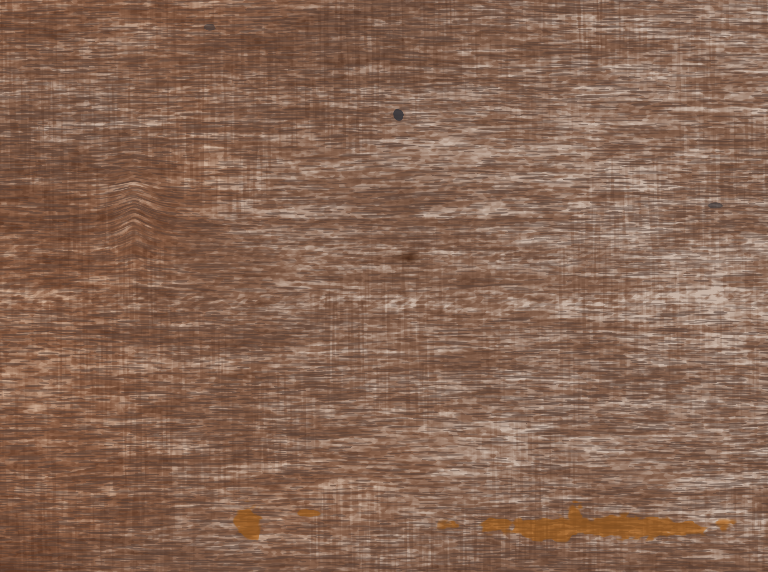
Reproduce this texture procedurally as a WebGL 2 fragment shader.

```glsl
#version 300 es
precision highp float;
// Worn plank of brown wood with fine horizontal grain, drawn from smooth cellular
// noise stretched along the fibres, short dark pore strokes, faint cross scratches,
// a curl in the grain, a fleck band, and a few orange stains and dark specks.

#define DARK vec3(0.40, 0.27, 0.20)
#define MID vec3(0.53, 0.39, 0.31)
#define LIGHT vec3(0.73, 0.64, 0.58)
#define PORE vec3(0.335, 0.25, 0.215)
#define STAIN vec3(0.62, 0.37, 0.13)
#define SPECK vec3(0.20, 0.20, 0.22)
#define STREAK_GAIN 0.85
#define FIBRE_GAIN 1.0
#define SCRATCH_GAIN 0.6
#define PORE_GAIN 0.72
#define CURL_X 0.235
#define CURL_Y 0.62

uniform vec2 u_resolution;
out vec4 fragColor;

vec3 hash(vec2 c) {
    vec3 q = fract(c.xyx * vec3(0.1031, 0.1030, 0.0973));
    q += dot(q, q.yxz + 33.33);
    return fract((q.xxy + q.yzz) * q.zyx);
}

// Smooth cellular noise, centred on zero
float cells(vec2 q) {
    vec2 base = floor(q);
    float sum = 0.0, total = 0.0;
    for (int j = -1; j <= 1; j++)
    for (int i = -1; i <= 1; i++) {
        vec2 c = base + vec2(i, j);
        vec3 h = hash(c + 57.0);
        vec2 d = c + h.xy - q;
        float w = exp(-8.0 * dot(d, d));
        sum += w * h.z;
        total += w;
    }
    return sum / total - 0.5;
}

// Short tapered strokes, at most one per cell; density sets how many are kept
float pores(vec2 p, vec2 freq, float density, float pixel) {
    vec2 q = p * freq, base = floor(q);
    float cover = 0.0, soft = 0.5 * pixel * freq.y;
    for (int j = -1; j <= 1; j++)
    for (int i = -1; i <= 1; i++) {
        vec2 c = base + vec2(i, j);
        vec3 h = hash(c + 211.0);
        vec3 k = hash(c + 419.0);
        vec2 d = q - c - h.xy;
        d.y += (k.x - 0.5) * 0.6 * d.x;
        float along = abs(d.x) / mix(0.25, 0.9, k.y);
        float thick = 0.24 * (1.0 - 0.6 * along * along);
        float line = 1.0 - smoothstep(thick - soft, thick + soft, abs(d.y));
        line *= 1.0 - smoothstep(0.75, 1.0, along);
        cover = max(cover, line * step(h.z, density) * mix(0.5, 1.0, k.z));
    }
    return cover;
}

float glow(vec2 p, vec2 centre, vec2 radius) {
    vec2 d = (p - centre) / radius;
    return exp(-dot(d, d));
}

float blob(vec2 p, vec2 centre, vec2 radius, float rough) {
    return 1.0 - smoothstep(0.8, 1.05, length((p - centre) / radius) + rough);
}

void main() {
    float pixel = 1.0 / u_resolution.y;
    vec2 p = gl_FragCoord.xy * pixel;

    // Grain coordinates: gentle waves and a local curl
    vec2 g = p;
    g.y += 0.003 * sin(p.x * 5.0 + 2.0 * sin(p.y * 9.0)) + 0.0007 * sin(p.x * 19.0 + p.y * 40.0);
    float curl = glow(p, vec2(CURL_X, CURL_Y), vec2(0.06, 0.08));
    g.y -= 0.025 * curl * exp(-length(vec2(p.x - CURL_X, 0.006)) * 22.0);

    // Broad light and shade
    float tone = 0.12 + 0.24 * (p.x - 0.67);
    tone += 0.45 * cells(p * vec2(2.5, 5.0)) + 0.3 * cells(p * vec2(13.0, 6.0) + 9.0);
    tone -= 0.5 * glow(p, vec2(0.80, 0.93), vec2(0.28, 0.09));
    tone -= 0.25 * glow(p, vec2(0.1, 0.60), vec2(0.25, 0.05));
    tone -= 0.35 * (1.0 - smoothstep(0.0, 0.12, p.y));
    tone += 0.35 * glow(p, vec2(1.2, 0.38), vec2(0.16, 0.2));
    tone += 0.25 * glow(p, vec2(0.12, 0.79), vec2(0.16, 0.06));
    tone += 0.3 * glow(p, vec2(CURL_X, 0.68), vec2(0.02, 0.07));

    // Streaks and fibres along the grain, a dry surface tooth, scratches across
    tone += STREAK_GAIN * cells(g * vec2(6.0, 82.0));
    tone += FIBRE_GAIN * cells(g * vec2(30.0, 235.0) + 31.0);
    tone += 0.7 * cells(g * vec2(120.0, 230.0) + 63.0);
    float patchy = 0.6 + 1.4 * cells(p * vec2(6.0, 8.0) + 77.0);
    tone += SCRATCH_GAIN * patchy * cells(vec2(p.x + 0.01 * p.y, p.y) * vec2(240.0, 14.0));

    // Slanted flecks gathered in two bands
    float band = exp(-pow((g.y - 0.475) / 0.018, 2.0)) + 0.6 * exp(-pow((g.y - 0.56) / 0.035, 2.0));
    float fleck = cells(vec2(g.x + 0.7 * g.y, g.y - 0.4 * g.x) * vec2(75.0, 190.0));
    tone += band * (0.18 + 1.0 * fleck);

    vec3 colour = mix(MID, tone < 0.0 ? DARK : LIGHT, min(abs(tone), 1.25));

    // Redder on the left, greyer on the right
    float warm = 1.0 - smoothstep(0.0, 0.75, p.x + 0.5 * cells(p * vec2(3.0, 4.0) + 13.0));
    warm *= 1.0 - 0.9 * glow(p, vec2(0.12, 0.8), vec2(0.25, 0.14));
    colour *= mix(vec3(1.0, 1.0, 1.0), vec3(1.04, 0.97, 0.90), warm);

    // Pores in two sizes
    float density = 0.6 + 0.6 * cells(g * vec2(2.0, 13.0) + 5.0);
    float pore = max(pores(g, vec2(22.0, 150.0), density, pixel),
                     0.85 * pores(g + 3.0, vec2(42.0, 205.0), density, pixel));
    colour = mix(colour, PORE, PORE_GAIN * pore * (1.0 - 0.4 * min(band, 1.0)));

    // Orange stains with ragged edges
    float rough = 0.75 * cells(p * vec2(24.0, 42.0)) + 0.5 * cells(p * vec2(80.0, 120.0));
    float stain = blob(p, vec2(1.01, 0.078), vec2(0.21, 0.021), rough);
    stain = max(stain, blob(p, vec2(1.005, 0.098), vec2(0.016, 0.022), rough));
    stain = max(stain, blob(p, vec2(0.435, 0.09), vec2(0.025, 0.03), rough));
    stain = max(stain, blob(p, vec2(0.54, 0.102), vec2(0.02, 0.006), rough));
    colour = mix(colour, STAIN * (0.72 + 0.6 * colour.g), 0.78 * stain);

    // Dark specks and a burnt mark
    float speck = blob(p, vec2(0.697, 0.80), vec2(0.008, 0.009), rough);
    speck = max(speck, 0.7 * blob(p, vec2(1.254, 0.641), vec2(0.014, 0.005), rough));
    speck = max(speck, 0.6 * blob(p, vec2(0.366, 0.953), vec2(0.01, 0.005), rough));
    colour = mix(colour, SPECK, 0.85 * speck);
    colour *= 1.0 - vec3(0.35, 0.45, 0.55) * glow(p, vec2(0.714, 0.55), vec2(0.018, 0.009));

    fragColor = vec4(clamp(colour, 0.0, 1.0), 1.0);
}
```
